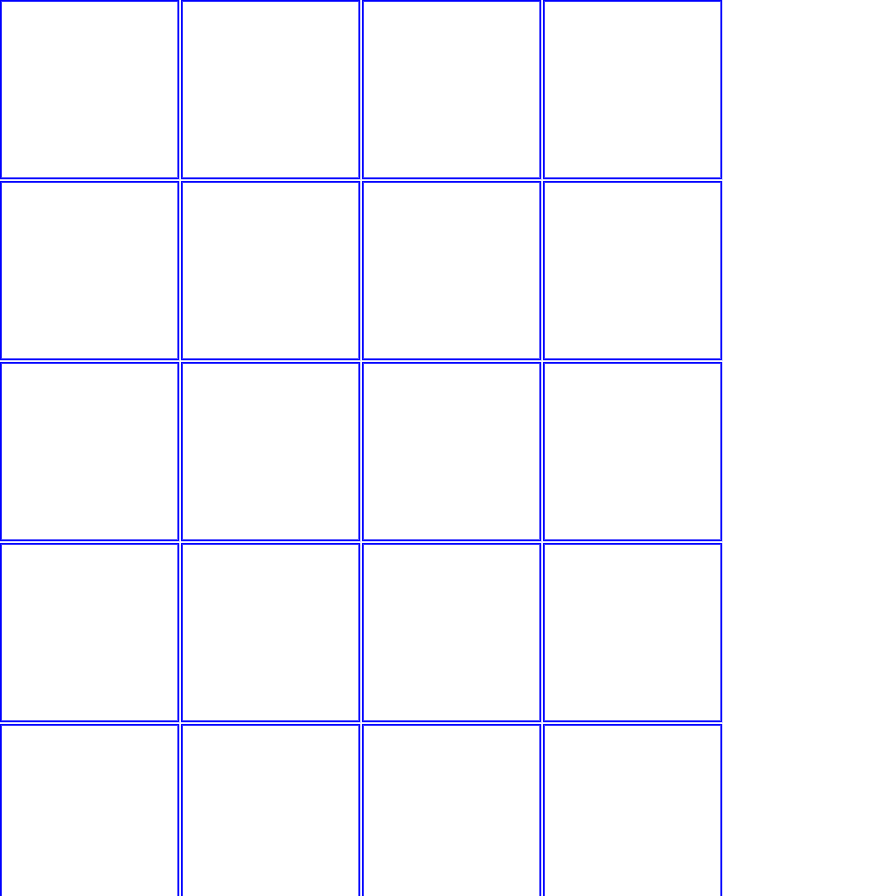
Write a three.js fragment shader that draws this pattern.

```glsl
varying vec2 vUv;

// Signed distance to an axis-aligned square, with sharp corners
float squareDistance(vec2 p, float halfSize) {
  vec2 q = abs(p) - halfSize;
  return max(q.x, q.y);
}

// Antialiased stroke centred on the zero contour
float stroke(float d, float width, float pixel) {
  return clamp((0.5 * width - abs(d)) / pixel + 0.5, 0.0, 1.0);
}

void main() {
  // 500 units per side, measured from the upper left
  vec2 p = vec2(vUv.x, 1.0 - vUv.y) * 500.0;
  float pixel = fwidth(p.x);

  // Squares 100 units wide, one unit apart, each cell centred on its square
  vec2 cell = mod(p + 0.5, 101.0) - 50.5;
  float outline = stroke(squareDistance(cell, 49.5), 1.0, pixel);

  // Four columns; the fifth row runs off the lower edge
  outline *= step(p.x, 4.0 * 101.0 - 0.5);

  vec3 paper = vec3(1.0);
  vec3 blue = vec3(0.0, 0.0, 1.0);
  gl_FragColor = vec4(mix(paper, blue, outline), 1.0);
}
```
